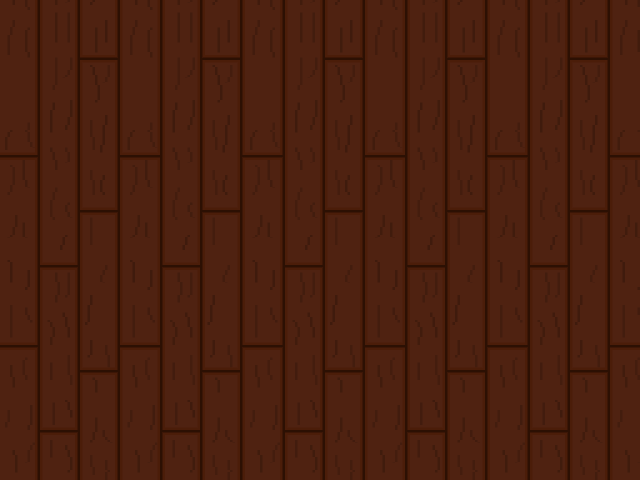
Give the GLSL for this texture, as a Shadertoy shader.

```glsl
// Dark wooden floor of upright staggered planks with stepped grain strokes.

const float ROWS = 192.0;         // grid units over the canvas height
const float TILE_WIDTH = 49.0;    // three planks: 16 + 16 + 17 units
const float PLANK_WIDTH = 16.0;
const float GRAIN_SPACING = 18.0; // typical height of one grain cell

const vec3 WOOD = vec3(0.308, 0.133, 0.068);
const vec3 RIM = vec3(0.295, 0.112, 0.036);
const vec3 GRAIN = vec3(0.245, 0.105, 0.050);
const vec3 SEAM = vec3(0.172, 0.062, 0.012);

// Four random values from a three-part key, without sine.
vec4 hash43(vec3 key) {
    vec4 q = fract(key.xyzx * vec4(0.1031, 0.1030, 0.0973, 0.1099));
    q += dot(q, q.wzxy + 33.33);
    return fract((q.xxyz + q.yzzw) * q.zywx);
}

// Smooth coverage of a band around zero distance.
float band(float dist, float halfWidth, float blur) {
    return 1.0 - smoothstep(halfWidth - blur, halfWidth + blur, abs(dist));
}

// Heights of the end joints in each of the three columns.
vec3 columnJoints(float column) {
    if (column < 0.5) return vec3(106.5, 172.5, 238.5);
    if (column < 1.5) return vec3(23.5, 84.5, 148.5);
    return vec3(62.5, 138.5, 214.5);
}

// Top and bottom of the plank that contains height y.
vec2 plankSpan(vec3 joints, float y) {
    vec2 span = vec2(-13.5, 212.5);
    for (int i = 0; i < 3; i++) {
        if (joints[i] <= y) span.x = max(span.x, joints[i]);
        else span.y = min(span.y, joints[i]);
    }
    return span;
}

// One thin stroke that leans and bows in whole grid steps.
float grainStroke(vec2 p, float baseX, float start, float size, vec2 bend, float blur) {
    float t = (floor(p.y) + 0.5 - start) / size;
    float shift = bend.x * (t - 0.5) + bend.y * 4.0 * t * (1.0 - t);
    float centre = floor(baseX + shift) + 0.5;
    float along = band(p.y - start - 0.5 * size, 0.5 * size, blur);
    return along * band(p.x - centre, 0.5, blur);
}

// Two lanes of strokes, fitted to the length of the plank.
float plankGrain(vec2 p, float column, float width, vec2 span, float blur) {
    float plankLength = span.y - span.x;
    float cellHeight = plankLength / max(1.0, round(plankLength / GRAIN_SPACING));
    float cell = floor((p.y - span.x) / cellHeight);
    float laneWidth = 0.5 * (width - 4.0);
    float grain = 0.0;
    for (int lane = 0; lane < 2; lane++) {
        float side = float(lane);
        vec4 place = hash43(vec3(column + 3.0, cell + span.x, side + 7.0));
        vec4 form = hash43(vec3(side + 11.0, column + 5.0, cell + span.x));
        float size = floor(mix(0.35, 0.78, place.x) * cellHeight);
        float offset = 2.0 + place.y * (cellHeight - size - 3.0);
        float start = floor(span.x + cell * cellHeight + offset);
        float baseX = 3.5 + side * laneWidth + place.z * (laneWidth - 3.0);
        vec2 bend = (form.xy - 0.5) * vec2(5.0, 3.0);
        float strength = step(0.12, place.w) * mix(0.65, 1.0, form.z);
        grain = max(grain, strength * grainStroke(p, baseX, start, size, bend, blur));
    }
    return grain;
}

void mainImage(out vec4 fragColor, in vec2 fragCoord) {
    float unit = ROWS / iResolution.y;
    float blur = min(0.5 * unit, 0.5);
    vec2 grid = vec2(fragCoord.x, iResolution.y - fragCoord.y) * unit;

    // Column inside the repeating tile
    float tileX = mod(grid.x - PLANK_WIDTH, TILE_WIDTH);
    float column = min(floor(tileX / PLANK_WIDTH), 2.0);
    float width = column > 1.5 ? PLANK_WIDTH + 1.0 : PLANK_WIDTH;
    vec2 p = vec2(tileX - column * PLANK_WIDTH, grid.y);

    // Distance to the nearest seam
    vec2 span = plankSpan(columnJoints(column), p.y);
    float sideGap = min(p.x + 0.5, abs(width - 0.5 - p.x));
    float endGap = min(p.y - span.x, span.y - p.y);
    float seamDist = min(sideGap, endGap);

    // Layers: wood, grain, rim, seam
    vec3 color = mix(WOOD, GRAIN, plankGrain(p, column, width, span, blur));
    color = mix(color, RIM, band(seamDist, 1.5, blur));
    color = mix(color, SEAM, band(seamDist, 0.5, blur));
    fragColor = vec4(color, 1.0);
}
```
